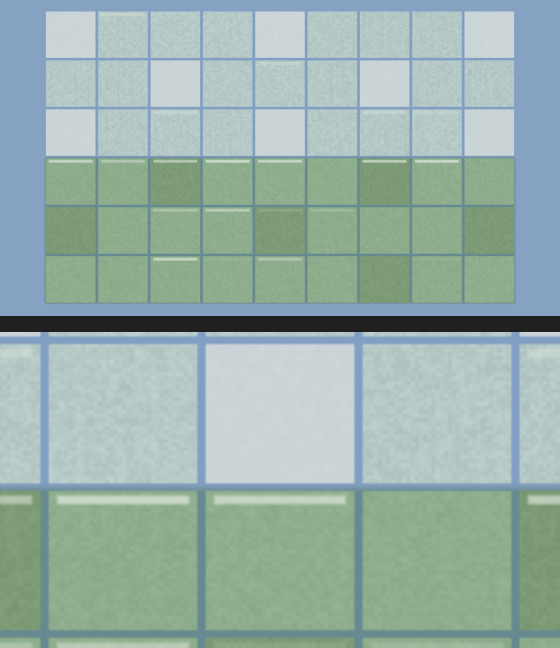
Top: the whole. Bottom: its middle third, enlarged.
Write a WebGL 2 fragment shader that draws this pattern.

```glsl
#version 300 es
precision highp float;
// Wall panel of 9 by 6 glazed tiles: pale rows above green rows, on flat blue.

uniform vec2 u_resolution;
out vec4 fragColor;

// All lengths are fractions of the canvas height.
const vec2 COUNT = vec2(9.0, 6.0);
const vec2 PITCH = vec2(0.1656, 0.1549);
const vec2 TILE_HALF = vec2(0.0785, 0.0735);
const float PANEL_Y = 0.503;
const float PALE_ROWS = 3.0;

const vec3 WALL = vec3(0.525, 0.637, 0.763);
const vec3 PALE_GROUT = vec3(0.505, 0.620, 0.765);
const vec3 GREEN_GROUT = vec3(0.405, 0.540, 0.565);
const vec3 PALE = vec3(0.708, 0.785, 0.778);
const vec3 PALE_ACCENT = vec3(0.795, 0.830, 0.842);
const vec3 GREEN = vec3(0.553, 0.678, 0.548);
const vec3 GREEN_ACCENT = vec3(0.490, 0.610, 0.462);
const vec3 GLINT = vec3(0.860, 0.895, 0.850);

float hash(vec2 p) {
    return fract(sin(dot(p, vec2(127.1, 311.7))) * 43758.5453);
}

float valueNoise(vec2 p) {
    vec2 cell = floor(p);
    vec2 f = fract(p);
    f = f * f * (3.0 - 2.0 * f);
    float low = mix(hash(cell), hash(cell + vec2(1.0, 0.0)), f.x);
    float high = mix(hash(cell + vec2(0.0, 1.0)), hash(cell + 1.0), f.x);
    return mix(low, high, f.y);
}

float boxDistance(vec2 p, vec2 halfSize, float radius) {
    vec2 q = abs(p) - halfSize + radius;
    return length(max(q, 0.0)) + min(max(q.x, q.y), 0.0) - radius;
}

// Every fourth tile, shifted by two on alternate rows; one has lost its tint.
float accentMask(vec2 id) {
    float worn = float(id == vec2(2.0, 5.0));
    return (1.0 - step(0.5, mod(id.x + 2.0 * id.y, 4.0))) * (1.0 - worn);
}

// Soft bar of reflected light just inside the top edge; y points down.
float glintBar(vec2 local) {
    vec2 center = vec2(0.0, -TILE_HALF.y + 0.0095);
    float d = boxDistance(local - center, vec2(TILE_HALF.x - 0.009, 0.0045), 0.002);
    return 1.0 - smoothstep(-0.003, 0.003, d);
}

vec3 tileColor(vec2 id, vec2 local, vec2 p, float green) {
    float accent = accentMask(id);
    vec3 color = mix(mix(PALE, PALE_ACCENT, accent),
                     mix(GREEN, GREEN_ACCENT, accent), green);

    // Speckled glaze, roughest on the plain pale tiles.
    float grain = 0.65 * valueNoise(p * 230.0) + 0.35 * valueNoise(p * 110.0 + 17.0);
    float roughness = mix(mix(0.085, 0.025, accent), 0.055, green);
    color += (grain - 0.5) * roughness;
    color += (hash(id + 3.7) - 0.5) * 0.008;

    // Glints vary in strength and miss some tiles.
    float shine = smoothstep(0.42, 0.95, hash(id + 11.3));
    float strength = mix(0.42 * (1.0 - accent), 0.78, green);
    return mix(color, GLINT, glintBar(local) * shine * strength);
}

// Grout tint that fades softly beyond the outer edge of a block of rows.
float groutMask(vec2 p, vec2 center, vec2 halfSize) {
    return 1.0 - smoothstep(-0.003, 0.009, boxDistance(p - center, halfSize, 0.003));
}

void main() {
    vec2 p = gl_FragCoord.xy / u_resolution.y;
    vec2 panel = vec2(p.x - 0.5 * u_resolution.x / u_resolution.y, PANEL_Y - p.y);

    // Nearest tile, numbered from the upper left.
    vec2 grid = panel / PITCH + 0.5 * COUNT;
    vec2 id = clamp(floor(grid), vec2(0.0), COUNT - 1.0);
    vec2 local = (grid - id - 0.5) * PITCH;
    float green = step(PALE_ROWS, id.y);

    // Wall and grout.
    vec2 blockCenter = vec2(0.0, 0.5 * PALE_ROWS * PITCH.y);
    vec2 blockHalf = vec2(4.0, 1.0) * PITCH + TILE_HALF;
    vec3 color = mix(WALL, PALE_GROUT, groutMask(panel, -blockCenter, blockHalf));
    color = mix(color, GREEN_GROUT, groutMask(panel, blockCenter, blockHalf));

    // Tiles with softened edges.
    float d = boxDistance(local, TILE_HALF, 0.002);
    float soft = max(0.7 / u_resolution.y, 0.0018);
    float cover = 1.0 - smoothstep(-soft, soft, d);
    color = mix(color, tileColor(id, local, p, green), cover);

    fragColor = vec4(color, 1.0);
}
```
